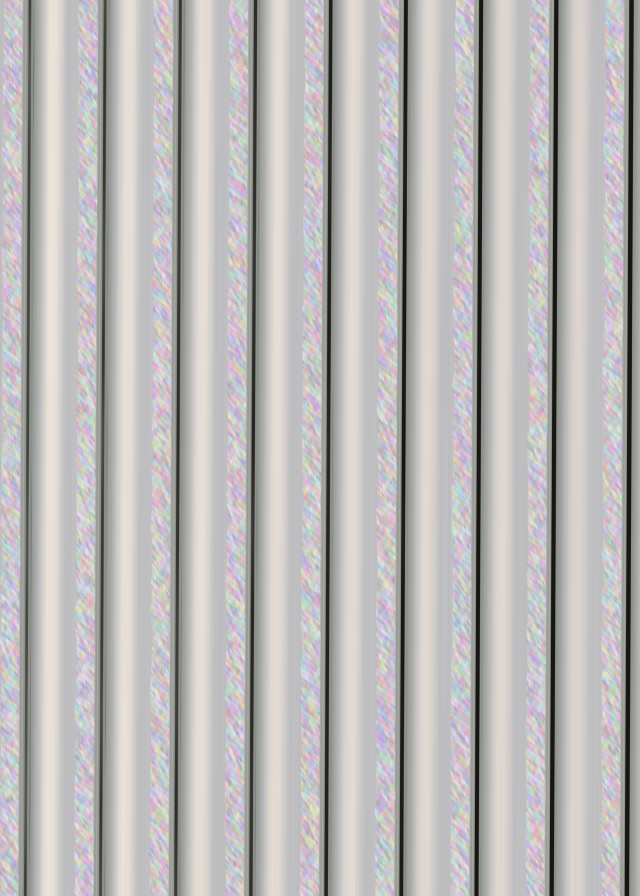
A Shadertoy shader for this pattern:

```glsl
// Brushed metal tubes standing side by side, split by narrow dark gaps.
// Each tube is a shading profile across one repeat, with a strip of
// iridescent woven streaks; gaps deepen and highlights cool to the right.
#define PERIOD 0.1175      // tube spacing, in canvas widths
#define FIRST_GAP 0.0395   // first gap at the bottom edge
#define LEAN 0.0073        // sideways drift from bottom to top
#define STRIP_LEFT 0.655   // strip edges, as fractions of a repeat
#define STRIP_RIGHT 0.905
#define STREAK_SIZE vec2(0.0066, 0.0125)
#define STREAK_SLANT 0.38
#define STREAK_TINT 0.25
#define BRUSHING 0.022

float hash(vec2 p) {
    vec3 q = fract(p.xyx * vec3(0.1031, 0.1030, 0.0973));
    q += dot(q, q.yzx + 33.33);
    return fract((q.x + q.y) * q.z);
}

float noise(vec2 p) {
    vec2 i = floor(p), f = fract(p);
    f = f * f * (3.0 - 2.0 * f);
    return mix(mix(hash(i), hash(i + vec2(1, 0)), f.x),
               mix(hash(i + vec2(0, 1)), hash(i + vec2(1, 1)), f.x), f.y);
}

// Soft-edged stripe of given half width
float stripe(float d, float halfWidth, float soft) {
    return 1.0 - smoothstep(halfWidth - soft, halfWidth + soft, abs(d));
}

// Rounded metal shading; u runs 0..1 from gap to gap
vec3 tubeShade(float u, float across) {
    vec3 edge = vec3(0.59, 0.60, 0.58);
    vec3 body = vec3(0.745, 0.745, 0.755);
    vec3 shine = mix(vec3(0.92, 0.89, 0.85), vec3(0.85, 0.82, 0.80), across);
    vec3 col = mix(edge, body, smoothstep(0.03, 0.21, u));
    float glow = smoothstep(0.14, 0.29, u) * (1.0 - smoothstep(0.34, 0.52, u));
    col = mix(col, shine, glow);
    return mix(col, edge * 1.03, smoothstep(0.86, 0.94, u));
}

// Pastel streaks in staggered slanted cells
vec3 iridescence(vec2 p) {
    vec2 q = vec2(p.x + STREAK_SLANT * p.y, p.y) / STREAK_SIZE;
    q.y += 0.5 * floor(q.x);
    float weave = sin(6.2832 * q.x) * sin(6.2832 * q.y);
    vec3 tint = vec3(noise(q * 1.3), noise(q * 1.3 + 37.0), noise(q * 1.3 + 71.0));
    return vec3(0.795, 0.775, 0.80) + STREAK_TINT * (tint - 0.5) + 0.025 * weave;
}

void mainImage(out vec4 fragColor, in vec2 fragCoord) {
    vec2 p = fragCoord / iResolution.x;
    float height = fragCoord.y / iResolution.y;
    float across = clamp(p.x, 0.0, 1.0);

    // Repeat across, with a slight lean
    float s = (p.x - FIRST_GAP - LEAN * height) / PERIOD;
    float tube = floor(s), u = fract(s);
    float gapIndex = floor(s + 0.5), gapDist = s - gapIndex;
    float pixel = 1.0 / (iResolution.x * PERIOD);

    // Tube with fine lengthwise brushing
    vec3 col = tubeShade(u, across);
    col += BRUSHING * (noise(vec2(s * 45.0, p.y * 2.0 + tube * 9.0)) - 0.5);

    // Iridescent strip with a ragged left edge
    float ragged = 0.03 * (noise(vec2(tube * 17.0, p.y * 45.0)) - 0.5);
    float strip = smoothstep(-pixel, pixel, u - STRIP_LEFT - ragged)
                * (1.0 - smoothstep(-pixel, pixel, u - STRIP_RIGHT - 0.3 * ragged));
    col = mix(col, iridescence(p), strip);

    // Shadow beside the gap, then the gap itself with uneven wear
    col *= 1.0 - 0.20 * exp(-abs(gapDist) / 0.035);
    float wear = noise(vec2(gapIndex * 13.0, p.y * 7.0));
    float depth = clamp(0.62 + 0.65 * across - 0.28 * wear * (1.0 - across), 0.0, 1.0);
    float gap = stripe(gapDist, mix(0.017, 0.030, across), pixel * 0.7);
    col = mix(col, vec3(0.09, 0.085, 0.07), gap * depth);

    // Second hairline and a bright rim along the gap
    float hairline = stripe(gapDist - 0.055, 0.007, pixel * 0.7);
    col = mix(col, vec3(0.33, 0.34, 0.31), hairline * 0.6 * (1.0 - across) * wear);
    float rim = stripe(gapDist + 0.052, 0.009, pixel * 0.7);
    col = mix(col, vec3(0.72, 0.72, 0.69), rim * 0.5);

    fragColor = vec4(clamp(col, 0.0, 1.0), 1.0);
}
```
